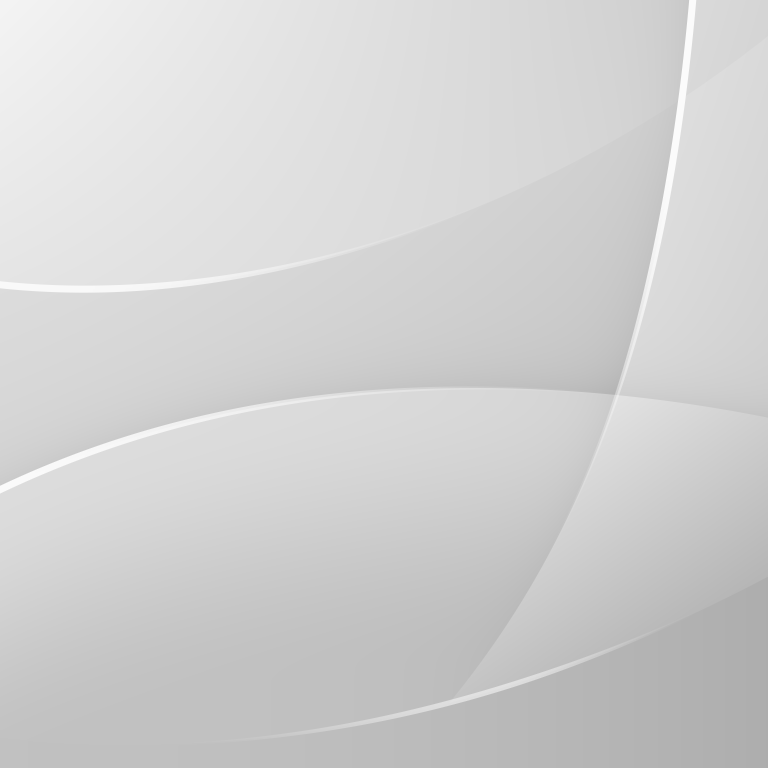
This background is drawn by a Shadertoy shader. Its source:

```glsl
// Soft grey studio backdrop: overlapping curved panels with fading white rims.
// Four polynomial curves split the canvas; each panel has its own gradient,
// and shadows and highlights follow the distance to the curves.

// Turns an implicit curve value into a signed distance in canvas units.
float toDistance(float f) {
    return f / max(length(vec2(dFdx(f), dFdy(f))), 1e-6) / iResolution.y;
}

// Antialiased step, one pixel wide.
float side(float dist) {
    return clamp(dist * iResolution.y + 0.5, 0.0, 1.0);
}

// Smooth-edged rim that gets thinner as it fades out.
float rim(float dist, float strength) {
    float halfWidth = mix(0.0015, 0.0046, strength);
    return strength * side(halfWidth - abs(dist));
}

void mainImage(out vec4 fragColor, in vec2 fragCoord) {
    vec2 p = fragCoord / iResolution.xy;
    float t = 1.0 - p.y;

    // Curves: positive above the arcs and to the right of the upright sweep
    float u = p.x - 0.11;
    float upper = toDistance(p.y - 0.6235 - u * u * (0.455 - 0.155 * u + 0.125 * u * u));

    float v = p.x - 0.62;
    float crestY = 0.4948 - v * v * (0.285 - 0.065 * v + 0.05 * v * v);
    float crest = toDistance(p.y - crestY);

    float sweepX = 0.902 - t * (0.088 + 0.165 * t + 0.14 * t * t * t);
    float sweep = toDistance(p.x - sweepX);

    float w = p.x - 0.17;
    float lower = toDistance(p.y - 0.030 - 0.318 * w * w);

    // Panels left of the sweep
    float topPanel = 0.955 - 0.16 * p.x - 0.16 * t + 0.25 * p.x * t;
    float middlePanel = 0.86 - 0.05 * p.x - 0.045 * p.x * p.x + 0.12 * (p.y - 0.61);
    float lensPanel = 0.863 - 0.105 * smoothstep(0.0, 0.36, crestY - p.y)
                    - 0.07 * p.x * p.x * p.x;

    // Panels right of the sweep
    float rightPanel = 0.875 - 0.2 * (p.x - sweepX) - 0.04 * t - 0.02 * side(upper);
    float rightLens = 0.85 - 0.326 * (p.x - 0.85) + 0.473 * (p.y - 0.44);

    // Shadows cast outward from the crest and the sweep
    float crestShadow = 0.045 * exp(-max(crest, 0.0) / 0.032);
    float sweepShadow = 0.035 * exp(min(sweep, 0.0) / 0.03) * smoothstep(0.0, 0.4, p.y);

    float left = mix(middlePanel - crestShadow, topPanel, side(upper));
    left = mix(lensPanel, left, side(crest)) - sweepShadow;
    float right = mix(rightLens, rightPanel - crestShadow, side(crest));
    float shade = mix(left, right, side(sweep));

    // Floor below the lens
    float floorShade = 0.755 - 0.075 * p.x * p.x;
    shade = mix(floorShade, shade, side(lower));

    // Rims
    shade = mix(shade, 0.975, rim(upper, 1.0 - smoothstep(0.1, 0.65, p.x)));
    shade = mix(shade, 0.98, rim(crest, 1.0 - smoothstep(0.0, 0.85, p.x)));
    shade = mix(shade, 0.985, rim(sweep, smoothstep(0.25, 0.8, p.y)));
    float glint = smoothstep(0.22, 0.63, p.x) * (1.0 - smoothstep(0.65, 0.92, p.x));
    shade = mix(shade, 0.95, rim(lower, 0.65 * glint));

    fragColor = vec4(vec3(shade), 1.0);
}
```
